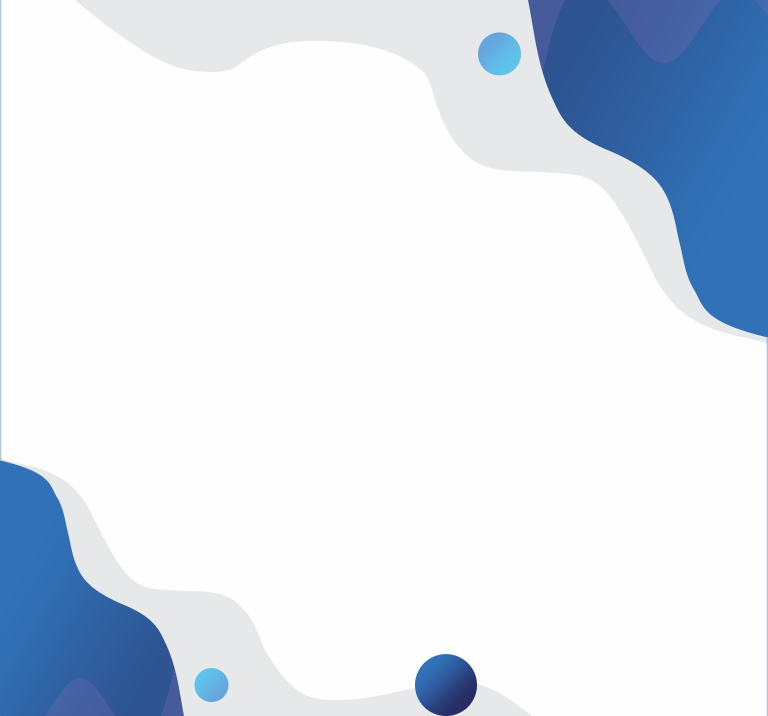
Write a WebGL 1 fragment shader that draws this background.

```glsl
precision highp float;
// White page with blue wavy corners, pale grey ribbons behind them and three shaded balls.
uniform vec2 u_resolution;

const vec2 GRID = vec2(768.0, 717.0);      // design units across the canvas, y downwards
const vec3 PAPER = vec3(0.995);
const vec3 RIBBON = vec3(0.902, 0.910, 0.918);
const vec3 BLUE_DARK = vec3(0.18, 0.33, 0.57);
const vec3 BLUE_LIGHT = vec3(0.19, 0.445, 0.72);
const vec3 VIOLET = vec3(0.50, 0.42, 0.70);
const vec3 SKY = vec3(0.40, 0.65, 0.87);
const vec3 CYAN = vec3(0.37, 0.77, 0.92);
const vec3 NAVY = vec3(0.16, 0.17, 0.40);
const float VIOLET_ALPHA = 0.28;
const float CORNER_SCALE = 0.77;           // size of the lower corner against the upper
const vec2 RIBBON_SCALE = vec2(0.79, 0.77);
const float CORNER_TOP = 461.0;            // where the lower corner meets the left side
const float RIBBON_TOP = 464.0;
const vec2 ANCHOR = vec2(768.0, 338.0);    // where the upper corner meets the right side

float unitsPerPixel;

float cover(float depth) {
  return clamp(0.5 + depth / unitsPerPixel, 0.0, 1.0);
}

// Extends a smooth curve from one knot (place, value, slope) to the next.
// curve holds the value and slope found at t.
void bendTo(vec3 next, float t, inout vec3 knot, inout vec2 curve) {
  if (t >= knot.x) {
    float span = next.x - knot.x;
    float s = clamp((t - knot.x) / span, 0.0, 1.0);
    float rise = next.y - knot.y;
    float a = knot.z * span - rise;
    float b = rise - next.z * span;
    float blend = mix(a, b, s);
    curve.x = mix(knot.y, next.y, s) + s * (1.0 - s) * blend;
    curve.y = (rise + (1.0 - 2.0 * s) * blend + s * (1.0 - s) * (b - a)) / span;
  }
  knot = next;
}

// Left edge of the upper blue corner, as x over y.
vec2 cornerEdge(float y) {
  vec3 k = vec3(0.0, 528.0, 0.2);
  vec2 c = k.yz;
  bendTo(vec3(100.0, 553.0, 0.47), y, k, c);
  bendTo(vec3(150.0, 607.0, 2.4), y, k, c);
  bendTo(vec3(190.0, 663.0, 0.6), y, k, c);
  bendTo(vec3(245.0, 680.0, 0.25), y, k, c);
  bendTo(vec3(290.0, 694.0, 0.6), y, k, c);
  bendTo(vec3(338.0, 768.0, 4.2), y, k, c);
  return c;
}

// Lower edge of the upper ribbon, as y over x.
vec2 upperRibbon(float x) {
  vec3 k = vec3(75.0, 0.0, 0.85);
  vec2 c = vec2(-10.0, 0.0);
  bendTo(vec3(145.0, 52.0, 0.62), x, k, c);
  bendTo(vec3(208.0, 72.0, 0.0), x, k, c);
  bendTo(vec3(240.0, 64.0, -0.8), x, k, c);
  bendTo(vec3(315.0, 41.0, 0.0), x, k, c);
  bendTo(vec3(380.0, 49.0, 0.3), x, k, c);
  bendTo(vec3(422.0, 71.0, 0.85), x, k, c);
  bendTo(vec3(432.0, 90.0, 3.5), x, k, c);
  bendTo(vec3(452.0, 138.0, 1.5), x, k, c);
  bendTo(vec3(490.0, 168.0, 0.25), x, k, c);
  bendTo(vec3(550.0, 173.0, 0.1), x, k, c);
  bendTo(vec3(604.0, 190.0, 1.0), x, k, c);
  bendTo(vec3(650.0, 268.0, 2.1), x, k, c);
  bendTo(vec3(690.0, 318.0, 0.65), x, k, c);
  bendTo(vec3(768.0, 344.0, 0.3), x, k, c);
  return c;
}

// Upper edge of the lower ribbon: the upper one turned about, then its own tail.
vec2 lowerRibbon(float x) {
  vec2 turned = upperRibbon(ANCHOR.x - x / RIBBON_SCALE.x);
  vec2 c = vec2(RIBBON_TOP + RIBBON_SCALE.y * (ANCHOR.y - turned.x),
                turned.y * RIBBON_SCALE.y / RIBBON_SCALE.x);
  vec3 k = vec3(262.0, 645.0, 1.9);
  bendTo(vec3(290.0, 685.0, 1.0), x, k, c);
  bendTo(vec3(340.0, 701.0, 0.0), x, k, c);
  bendTo(vec3(415.0, 689.0, -0.2), x, k, c);
  bendTo(vec3(480.0, 686.0, 0.25), x, k, c);
  bendTo(vec3(550.0, 731.0, 0.75), x, k, c);
  return c;
}

// Blue corner with violet waves hanging from its top; size scales the edge softness.
void paintCorner(inout vec3 color, vec2 p, float size, float waveLift) {
  vec2 edge = cornerEdge(p.y);
  float shade = dot(p - vec2(575.0, 40.0), vec2(0.87, 0.5)) / 220.0;
  vec3 blue = mix(BLUE_DARK, BLUE_LIGHT, smoothstep(-0.1, 1.1, shade));
  float left = max(567.0 - p.x, 0.0);
  float wave = p.x > 590.0 ? 27.0 + 36.0 * cos((p.x - 664.0) * 0.0425)
                          : left * (1.4 + 0.07 * left) - 2.0;
  float violet = cover((wave - waveLift - p.y) * 0.6 * size);
  blue = mix(blue, VIOLET, violet * VIOLET_ALPHA);
  color = mix(color, blue, cover((p.x - edge.x) * size / length(vec2(1.0, edge.y))));
}

void paintBall(inout vec3 color, vec2 p, vec2 center, float radius, vec3 from, vec3 to) {
  vec2 q = (p - center) / radius;
  vec3 fill = mix(from, to, smoothstep(-0.9, 0.9, dot(q, vec2(0.7))));
  color = mix(color, fill, cover((1.0 - length(q)) * radius));
}

void main() {
  unitsPerPixel = GRID.x / u_resolution.x;
  vec2 p = gl_FragCoord.xy / u_resolution * GRID;
  p.y = GRID.y - p.y;

  // Ribbons
  vec2 upper = upperRibbon(p.x);
  vec2 lower = lowerRibbon(p.x);
  float ribbon = max(cover((upper.x - p.y) / length(vec2(1.0, upper.y))),
                     cover((p.y - lower.x) / length(vec2(1.0, lower.y))));
  vec3 color = mix(PAPER, RIBBON, ribbon);

  // Corners: the lower one is the upper one turned half round and shrunk
  paintCorner(color, p, 1.0, 0.0);
  vec2 turned = ANCHOR - (p - vec2(0.0, CORNER_TOP)) / CORNER_SCALE;
  paintCorner(color, turned, CORNER_SCALE, 8.0);

  // Balls
  paintBall(color, p, vec2(499.5, 54.0), 21.5, SKY, CYAN);
  paintBall(color, p, vec2(211.5, 686.0), 17.0, CYAN, SKY);
  paintBall(color, p, vec2(446.0, 686.0), 31.0, BLUE_LIGHT, NAVY);
  gl_FragColor = vec4(color, 1.0);
}
```
